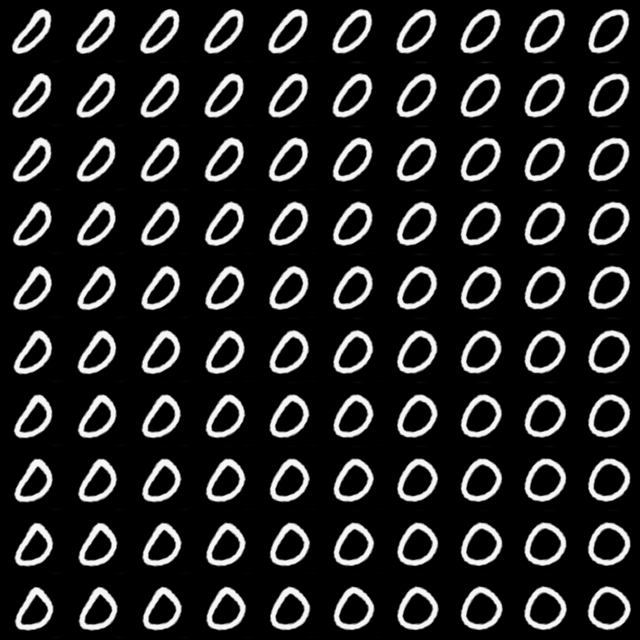
Reproduce this pattern procedurally as a three.js fragment shader.

```glsl
varying vec2 vUv;

const float GRID = 10.0;       // repeats across and down
const float CELL = 100.0;      // units along one cell
const float SOFTNESS = 2.1;    // half width of the blurred edge
const float INK = 0.965;

// Blend the four corner shapes; xy is a position, z a half width.
vec3 morph(vec3 topLeft, vec3 topRight, vec3 lowLeft, vec3 lowRight, vec2 blend) {
  return mix(mix(lowLeft, lowRight, blend.x), mix(topLeft, topRight, blend.x), blend.y);
}

vec3 catmullRom(vec3 a, vec3 b, vec3 c, vec3 d, float t) {
  return b + 0.5 * t * (c - a + t * (2.0 * a - 5.0 * b + 4.0 * c - d
    + t * (3.0 * (b - c) + d - a)));
}

// Signed distance to a segment whose half width varies along it.
float taperedSegment(vec2 p, vec3 a, vec3 b) {
  vec2 along = b.xy - a.xy;
  float t = clamp(dot(p - a.xy, along) / max(dot(along, along), 1e-4), 0.0, 1.0);
  return length(p - a.xy - along * t) - mix(a.z, b.z, t);
}

float splineSpan(vec2 p, vec3 a, vec3 b, vec3 c, vec3 d) {
  float nearest = CELL;
  vec3 start = b;
  for (int i = 1; i <= 5; i++) {
    vec3 end = catmullRom(a, b, c, d, float(i) / 5.0);
    nearest = min(nearest, taperedSegment(p, start, end));
    start = end;
  }
  return nearest;
}

// Closed loop that leans at the upper left and rounds out at the lower right.
float ringDistance(vec2 p, vec2 blend) {
  vec3 knots[11];
  knots[0] = morph(vec3(62, 78, 6.3), vec3(57, 79, 4.3), vec3(56, 76.5, 5.8), vec3(48, 79, 4.4), blend);
  knots[1] = morph(vec3(74, 75, 4.8), vec3(74, 79, 4.3), vec3(70, 65, 5.0), vec3(70, 69, 4.3), blend);
  knots[2] = morph(vec3(73, 56, 4.2), vec3(78, 62, 4.1), vec3(79, 48, 4.2), vec3(81, 50, 4.2), blend);
  knots[3] = morph(vec3(60, 39, 4.2), vec3(68, 40, 4.1), vec3(69, 28, 4.2), vec3(72, 30, 4.2), blend);
  knots[4] = morph(vec3(40, 23, 4.4), vec3(47, 24, 4.2), vec3(51, 20.5, 4.3), vec3(53, 20.5, 4.2), blend);
  knots[5] = morph(vec3(25, 22, 4.4), vec3(27, 23, 4.2), vec3(31, 22, 4.3), vec3(33, 26, 4.2), blend);
  knots[6] = morph(vec3(27, 35, 4.3), vec3(25, 40, 4.2), vec3(30, 36, 4.3), vec3(23, 41, 4.2), blend);
  knots[7] = morph(vec3(46, 57, 4.5), vec3(38, 67, 4.2), vec3(43, 58, 4.8), vec3(31, 66, 4.2), blend);
  for (int i = 0; i < 3; i++) knots[i + 8] = knots[i];

  float nearest = CELL;
  for (int i = 0; i < 8; i++) {
    nearest = min(nearest, splineSpan(p, knots[i], knots[i + 1], knots[i + 2], knots[i + 3]));
  }
  return nearest;
}

// Layered sines, roughly -1 to 1.
float ripple(vec2 p) {
  return 0.6 * sin(p.x * 0.55 + 1.3 * sin(p.y * 0.38))
       + 0.4 * sin(p.y * 0.83 - p.x * 0.31);
}

// Faint dashes along the lower cell edge, strongest at the upper right.
float residue(vec2 p, vec2 cell, vec2 blend) {
  float dash = exp(-pow((p.x - 58.0) / 9.0, 2.0) - pow((p.y - 2.5) / 1.6, 2.0));
  float trace = exp(-pow((p.x - 88.0) / 7.0, 2.0) - pow((p.y - 4.0) / 1.5, 2.0));
  float variation = 0.75 + 0.25 * ripple(cell * 7.0 + p);
  return variation * (0.16 * dash * blend.x * blend.y + 0.04 * trace * (1.0 - blend.x));
}

void main() {
  vec2 grid = vUv * GRID;
  vec2 cell = min(floor(grid), GRID - 1.0);
  vec2 p = (grid - cell) * CELL;
  vec2 blend = cell / (GRID - 1.0);

  // Uneven stroke edge
  float edge = ringDistance(p, blend) + 0.45 * ripple(p + cell * 0.7);
  float ink = 1.0 - smoothstep(-SOFTNESS, SOFTNESS, edge);

  float shade = max(INK * ink, residue(p, cell, blend));
  gl_FragColor = vec4(vec3(shade), 1.0);
}
```
